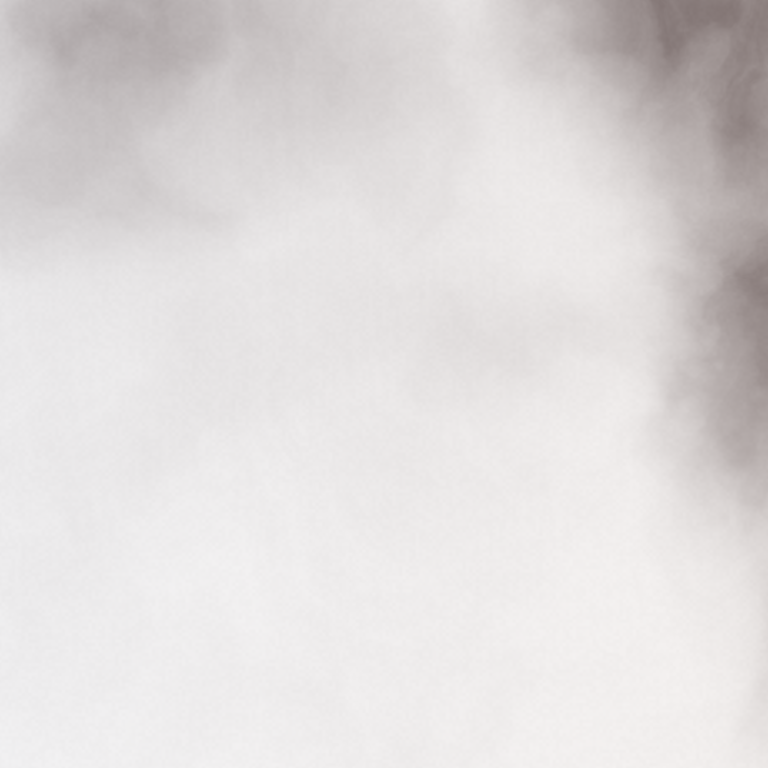
Give the GLSL for this texture, as a Shadertoy shader.

```glsl
#define PALE vec3(0.945, 0.938, 0.938)
#define DARK vec3(0.490, 0.442, 0.442)
#define WARP 0.13
#define WISP_SCALE 4.0
#define WISP_CONTRAST 0.9
#define HAZE 0.12
#define TINT 0.010
#define GRAIN 0.014
#define GRAIN_CELLS 230.0

float hash(vec2 p) {
    return fract(sin(dot(p, vec2(127.1, 311.7))) * 43758.5453);
}

float noise(vec2 p) {
    vec2 i = floor(p), f = fract(p);
    f = f * f * f * (f * (f * 6.0 - 15.0) + 10.0);
    return mix(mix(hash(i), hash(i + vec2(1, 0)), f.x),
               mix(hash(i + vec2(0, 1)), hash(i + vec2(1, 1)), f.x), f.y);
}

// Layered noise centred on zero
float fbm(vec2 p) {
    float sum = 0.0, amp = 0.5;
    for (int i = 0; i < 6; i++) {
        sum += amp * (noise(p) - 0.5);
        p = mat2(1.6, 1.2, -1.2, 1.6) * p + 7.3;
        amp *= 0.53;
    }
    return sum;
}

// Soft mass of smoke with a flat core
float mass(vec2 p, vec2 center, vec2 radius) {
    vec2 q = (p - center) / radius;
    return exp(-pow(dot(q, q), 1.3));
}

float smoke(vec2 p) {
    // Right side: heavy bank
    float d = 0.80 * mass(p, vec2(0.94, 1.02), vec2(0.19, 0.16));
    d += 0.42 * mass(p, vec2(1.00, 0.79), vec2(0.13, 0.17));
    d += 0.56 * mass(p, vec2(0.99, 0.53), vec2(0.12, 0.17));
    d += 0.14 * mass(p, vec2(1.02, 0.16), vec2(0.06, 0.22));
    // Upper left and top: thinner grey veils
    d += 0.36 * mass(p, vec2(0.13, 1.00), vec2(0.17, 0.11));
    d += 0.21 * mass(p, vec2(0.09, 0.79), vec2(0.16, 0.15));
    d += 0.17 * mass(p, vec2(0.39, 0.95), vec2(0.20, 0.15));
    // Faint shadow right of the middle
    d += 0.09 * mass(p, vec2(0.70, 0.56), vec2(0.15, 0.08));
    return d;
}

void mainImage(out vec4 fragColor, in vec2 fragCoord) {
    vec2 uv = fragCoord / iResolution.xy;

    // Bend the masses into ragged wisps
    vec2 bend = vec2(fbm(uv * WISP_SCALE + 3.1), fbm(uv * WISP_SCALE + 17.7));
    vec2 p = uv + WARP * bend;
    float wisps = fbm(p * vec2(1.3, 1.0) * WISP_SCALE + bend + 31.0);
    float shreds = fbm(p * vec2(16.0, 13.0) + 53.0);

    // Density: masses, rising haze and faint clouding
    float density = smoke(p) * (1.0 + WISP_CONTRAST * wisps + 0.30 * shreds);
    density += HAZE * uv.y * (1.0 - 0.35 * uv.y) + 0.005;
    density += 0.11 * wisps + 0.03 * shreds;
    density = clamp(density, 0.0, 1.0);

    // Colour: cool at the left, warm at the right
    vec3 color = mix(PALE, DARK, density);
    color += TINT * (uv.x - 0.45) * vec3(1.0, 0.0, -1.0);

    // Fine grain
    color += GRAIN * (noise(uv * GRAIN_CELLS) - 0.5);
    fragColor = vec4(color, 1.0);
}
```
